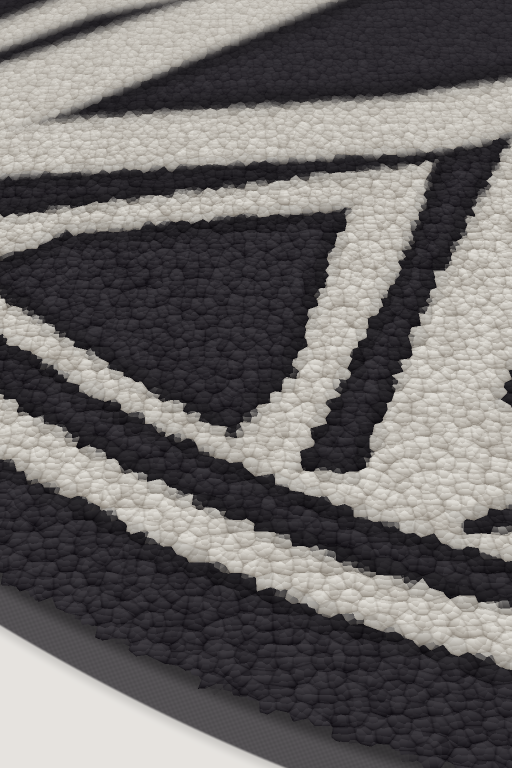
This texture is drawn by a Shadertoy shader. Its source:

```glsl
// Tufted ivory and charcoal rug with curved border stripes, seen at a low angle.

const float HEIGHT = 7.68;       // canvas height in scene units, y runs downwards
const float NEAR_SIZE = 0.075;   // tuft size at the top edge
const float SIZE_GROWTH = 0.016; // tuft growth per unit towards the viewer
const float SQUASH = 0.8;        // foreshortening of tufts
const float CENTER_X = 2.56;

vec2 hash2(vec2 p) {
    vec3 h = fract(vec3(p.xyx) * vec3(0.1031, 0.1030, 0.0973));
    h += dot(h, h.yzx + 33.33);
    return fract((h.xx + h.yz) * h.zy);
}

// Perspective map between the canvas and an even grid of tufts
vec2 toGrid(vec2 p) {
    float size = NEAR_SIZE + SIZE_GROWTH * p.y;
    return vec2((p.x - CENTER_X) / size, log(size) / (SIZE_GROWTH * SQUASH));
}

vec2 fromGrid(vec2 q) {
    float size = exp(q.y * SIZE_GROWTH * SQUASH);
    return vec2(CENTER_X + q.x * size, (size - NEAR_SIZE) / SIZE_GROWTH);
}

// Cellular noise: xy = offset to nearest centre, z = gap to the next cell, w = cell hash
vec4 cells(vec2 q) {
    vec2 base = floor(q), nearest = vec2(0.0);
    float first = 9.0, second = 9.0, id = 0.0;
    for (int j = -1; j <= 1; j++)
    for (int i = -1; i <= 1; i++) {
        vec2 cell = base + vec2(i, j);
        vec2 rnd = hash2(cell);
        vec2 offset = cell + 0.1 + 0.8 * rnd - q;
        float dist = length(offset);
        if (dist < first) {
            second = first;
            first = dist;
            nearest = offset;
            id = fract(rnd.x * 7.0 + rnd.y * 5.0);
        } else second = min(second, dist);
    }
    return vec4(nearest, second - first, id);
}

// Signed distance to a line; shapes run clockwise and are negative inside
float side(vec2 p, vec2 a, vec2 b) {
    return dot(p - a, normalize(vec2(b.y - a.y, a.x - b.x)));
}

float quad(vec2 p, vec2 a, vec2 b, vec2 c, vec2 d) {
    return max(max(side(p, a, b), side(p, b, c)), max(side(p, c, d), side(p, d, a)));
}

// Height above or below a border curve, scaled to roughly a distance
float arc(vec2 p, float start, float slope, float bend) {
    return (p.y - start - slope * p.x + bend * p.x * p.x) * 0.87;
}

// Charcoal motif: negative in charcoal, positive in ivory
float motif(vec2 p) {
    // Large triangle
    float d = max(side(p, vec2(-0.5, 2.8), vec2(0.65, 2.33)), side(p, vec2(0.65, 2.33), vec2(3.48, 2.08)));
    d = max(d, side(p, vec2(3.48, 2.08), vec2(2.92, 3.75)));
    d = max(d, side(p, vec2(2.92, 3.75), vec2(2.35, 4.35)));
    d = max(d, arc(p, 2.93, 0.72, 0.05));
    // Channel around the triangle
    d = min(d, quad(p, vec2(-0.3, 1.8), vec2(4.6, 1.51), vec2(4.6, 1.58), vec2(-0.3, 2.19)));
    d = min(d, quad(p, vec2(4.4, 1.53), vec2(5.12, 1.36), vec2(4.4, 2.75), vec2(3.97, 2.75)));
    d = min(d, quad(p, vec2(4.07, 2.5), vec2(4.5, 2.5), vec2(3.58, 4.75), vec2(3.0, 4.64)));
    // Far wedge and slivers
    float wedge = max(side(p, vec2(0.5, 1.2), vec2(3.4, 0.0)), side(p, vec2(5.2, 0.77), vec2(4.0, 0.96)));
    d = min(d, max(wedge, side(p, vec2(4.0, 0.96), vec2(0.5, 1.19))));
    d = min(d, quad(p, vec2(-0.3, 0.62), vec2(0.95, 0.16), vec2(1.9, -0.02), vec2(-0.3, 0.74)));
    d = min(d, side(p, vec2(0.5, 0.0), vec2(-0.1, 0.24)));
    // Small wedges at the right
    d = min(d, quad(p, vec2(4.99, 4.0), vec2(5.2, 3.6), vec2(5.3, 3.9), vec2(5.2, 4.06)));
    d = min(d, quad(p, vec2(4.62, 5.2), vec2(5.3, 4.98), vec2(5.3, 5.25), vec2(4.68, 5.33)));
    // Curved border stripes
    d = min(d, max(-arc(p, 3.38, 0.62, 0.036), arc(p, 3.95, 0.62, 0.04)));
    return min(d, -arc(p, 4.58, 0.58, 0.034));
}

vec3 pileColor(float d, float relief, float blur) {
    vec3 ivory = mix(vec3(0.55, 0.52, 0.48), vec3(0.87, 0.86, 0.835), relief);
    vec3 charcoal = mix(vec3(0.06, 0.05, 0.07), vec3(0.235, 0.225, 0.245), relief);
    ivory *= mix(0.87, 1.0, smoothstep(0.0, 0.14, d));
    charcoal *= mix(0.68, 1.0, smoothstep(0.0, 0.25, -d));
    return mix(charcoal, ivory, smoothstep(-blur, blur, d));
}

vec3 scene(vec2 p) {
    float farness = 1.0 - smoothstep(0.0, 2.6, p.y);
    vec2 q = toGrid(p);
    vec4 tuft = cells(q);
    vec4 strand = cells(q * 2.3 + 17.0);

    // Each tuft carries the colour found near its centre, giving woolly edges
    vec2 pull = 0.65 * tuft.xy + 0.18 * strand.xy;
    vec2 rooted = fromGrid(q + pull * (1.0 - 0.5 * farness));
    float relief = 0.73 + 0.36 * tuft.y + 0.34 * strand.y - 0.3 * dot(tuft.xy, tuft.xy);
    relief += 0.2 * (tuft.w - 0.5) + 0.22 * (strand.w - 0.5);
    relief -= 0.2 * (1.0 - smoothstep(0.0, 0.22, tuft.z));
    relief = clamp(mix(relief, 0.72, 0.5 * farness), 0.0, 1.0);
    vec3 color = pileColor(motif(rooted), relief, mix(0.015, 0.06, farness));

    // Woven binding below the pile
    float weave = sin(p.x * 95.0 + p.y * 40.0) * sin(p.y * 105.0 - p.x * 50.0);
    float below = arc(p, 5.78, 0.58, 0.034);
    vec3 binding = vec3(0.32, 0.31, 0.32) * (1.0 + 0.06 * weave) * mix(0.65, 1.0, smoothstep(0.0, 0.16, below));
    color = mix(color, binding, smoothstep(-0.01, 0.01, arc(rooted, 5.78, 0.58, 0.034)));

    // Pale floor with a soft contact shadow
    float ground = arc(p, 6.25, 0.6, 0.035);
    vec3 ground_color = vec3(0.9, 0.89, 0.875) * mix(0.88, 1.0, smoothstep(0.0, 0.13, ground));
    return mix(color, ground_color, smoothstep(-0.015, 0.015, ground));
}

void mainImage(out vec4 fragColor, in vec2 fragCoord) {
    vec3 sum = vec3(0.0);
    for (int k = 0; k < 4; k++) {
        vec2 jitter = vec2(k % 2, k / 2) * 0.5 - 0.25;
        vec2 p = (fragCoord + jitter) / iResolution.y * HEIGHT;
        sum += scene(vec2(p.x, HEIGHT - p.y));
    }
    fragColor = vec4(sum / 4.0, 1.0);
}
```
